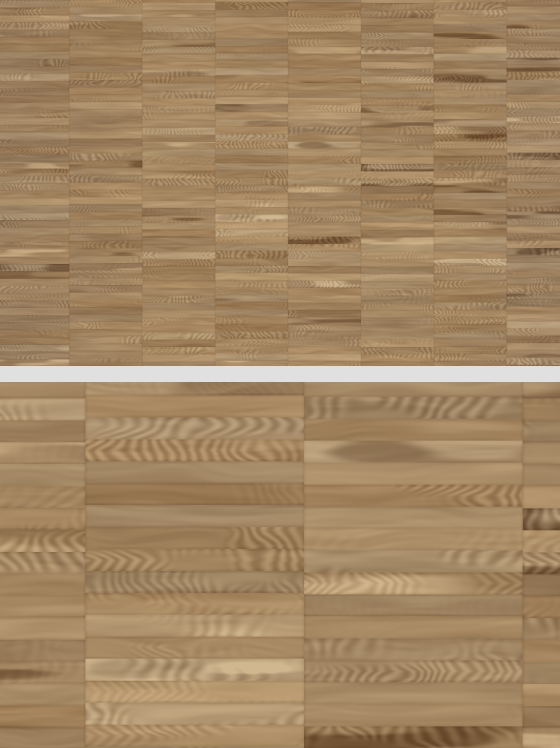
Top: the whole. Bottom: its middle third, enlarged.
Reproduce this texture procedurally as a Shadertoy shader.

```glsl
// Oak strip parquet: straight columns of thin horizontal strips, each column shifted
// in height. Every strip gets a hashed tone, stretched-noise grain, slanted ray flecks
// and occasional dark or pale streaks. The floor is supersampled for smooth edges.

#define COLUMNS 7.68        // strip lengths across the canvas
#define COLUMN_SHIFT 0.05   // part of a column hidden at the left
#define ROWS 50.0           // strips down the canvas
#define TONE_SPREAD 0.36    // tone difference between strips
#define GRAIN 0.42          // strength of the long grain
#define FLECK 0.20          // strength of the ray flecks
#define SEAM 0.11           // darkness of the joints
#define DARK_OAK vec3(0.490, 0.370, 0.245)
#define LIGHT_OAK vec3(0.780, 0.670, 0.510)
#define SAMPLES 3           // supersampling per axis

float hash(vec2 p) {
    vec3 q = fract(p.xyx * 0.1031);
    q += dot(q, q.yzx + 33.33);
    return fract((q.x + q.y) * q.z);
}

float noise(vec2 p) {
    vec2 cell = floor(p), f = fract(p);
    f = f * f * (3.0 - 2.0 * f);
    return mix(mix(hash(cell), hash(cell + vec2(1, 0)), f.x),
               mix(hash(cell + vec2(0, 1)), hash(cell + vec2(1, 1)), f.x), f.y);
}

// Long fibres, gently bent along the strip; centred on zero.
float longGrain(vec2 g) {
    g.y += 0.6 * noise(g * vec2(3.0, 0.7));
    float broad = noise(g * vec2(1.7, 2.3));
    float fine = noise(g * vec2(5.0, 6.0) + 17.0);
    return 0.62 * broad + 0.38 * fine - 0.5;
}

// Short slanted or chevron strokes in patches along the strip.
float rayFlecks(vec2 f, vec2 g, float kind) {
    float bend = mix(f.y, abs(f.y - 0.5) * 2.0, step(0.5, kind));
    float slant = mix(-1.1, 1.1, fract(kind * 7.0));
    float phase = f.x * mix(11.0, 20.0, kind) + slant * bend
                + 1.8 * noise(g * vec2(6.0, 1.5));
    float patches = smoothstep(0.35, 0.75, noise(g * vec2(3.0, 0.9) + 41.0));
    return sin(6.2832 * phase) * patches;
}

vec3 parquet(vec2 uv) {
    // Strip layout
    float x = uv.x * COLUMNS + COLUMN_SHIFT;
    float column = floor(x);
    float y = uv.y * ROWS + hash(vec2(column, 71.0));
    vec2 id = vec2(column, floor(y)) + 5.0;
    vec2 f = vec2(fract(x), fract(y));

    // Independent random traits of this strip
    float toneSeed = hash(id) + hash(id + 113.0) - 1.0;
    float fleckSeed = hash(id + 227.0);
    float streakSeed = hash(id + 331.0);
    float hueSeed = hash(id + 439.0) - 0.5;
    vec2 g = f + vec2(hash(id + 547.0), hash(id + 653.0)) * 90.0;

    // Tone, grain and flecks
    float tone = 0.51 + TONE_SPREAD * 0.7 * toneSeed;
    tone += GRAIN * longGrain(g);
    tone += FLECK * rayFlecks(f, g, fleckSeed) * smoothstep(0.3, 0.7, hash(id + 761.0));

    // Rare dark heartwood and pale sapwood streaks
    float streak = smoothstep(0.48, 0.78, noise(g * vec2(2.2, 1.8) + 9.0));
    tone -= 0.55 * streak * smoothstep(0.84, 0.97, streakSeed);
    tone += 0.45 * streak * smoothstep(0.10, 0.02, streakSeed);

    // Joints between strips and between columns
    float rowEdge = min(f.y, 1.0 - f.y);
    float columnEdge = min(f.x, 1.0 - f.x);
    tone -= SEAM * (0.4 + 1.2 * fleckSeed) * smoothstep(0.13, 0.03, rowEdge);
    tone -= SEAM * smoothstep(0.012, 0.003, columnEdge);

    // Soft uneven light, greyer and dimmer towards the sides
    float side = smoothstep(0.25, 0.5, abs(uv.x - 0.5));
    tone += 0.06 * (noise(uv * vec2(4.0, 3.0)) - 0.5) - 0.07 * side;
    vec3 wood = mix(DARK_OAK, LIGHT_OAK, clamp(tone, -0.3, 1.15));
    wood += vec3(0.010, -0.002, -0.014) * hueSeed * 2.0;
    return wood + vec3(-0.008, 0.0, 0.014) * side;
}

void mainImage(out vec4 fragColor, in vec2 fragCoord) {
    vec3 sum = vec3(0.0);
    for (int j = 0; j < SAMPLES; j++) {
        for (int i = 0; i < SAMPLES; i++) {
            vec2 offset = (vec2(i, j) + 0.5) / float(SAMPLES) - 0.5;
            sum += parquet((fragCoord + 1.2 * offset) / iResolution.xy);
        }
    }
    fragColor = vec4(sum / float(SAMPLES * SAMPLES), 1.0);
}
```
